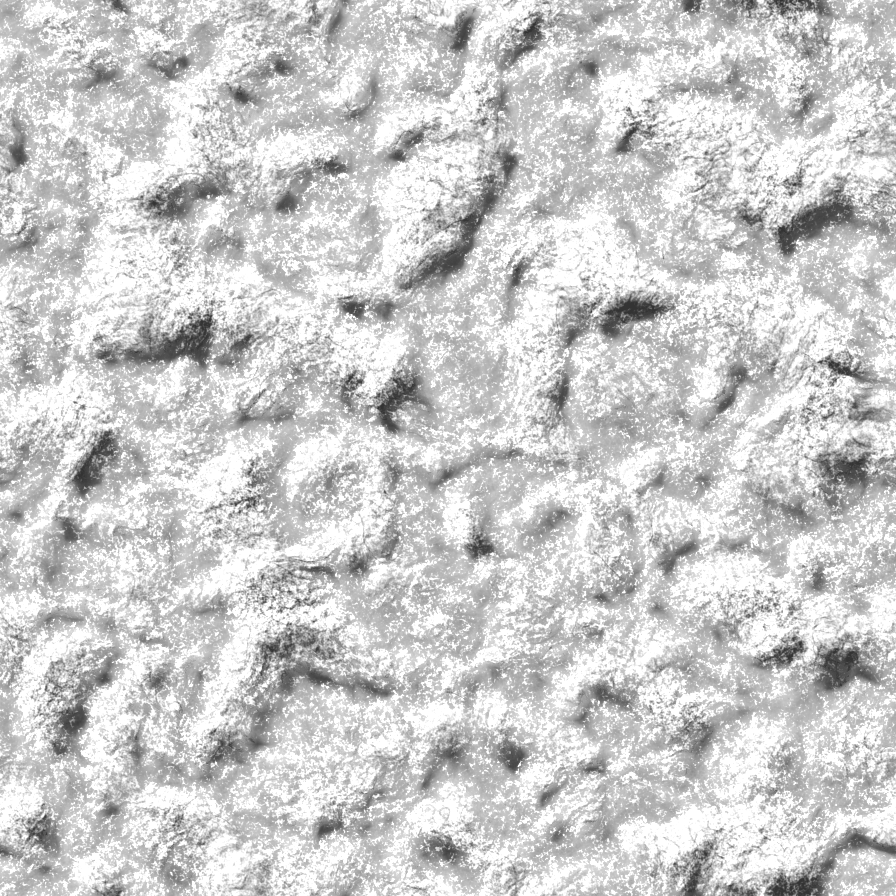
Write a Shadertoy shader that draws this texture.

```glsl
// Weathered pale rock: ragged white lumps above smooth grey hollows.
// Wrapped gradient noise builds warped, billowed lumps lit from the upper left,
// then speckled grit and broken fissures are laid over the rock only.

const float TAU = 6.28318531;

// Integer rotation of the canvas: tiles exactly and hides the lattice axes.
const mat2  GRID = mat2(7.0, -3.0, 3.0, 7.0);
const mat2  GRID_ADJUGATE = mat2(7.0, 3.0, -3.0, 7.0);
const float GRID_DET = 58.0;

const vec2  LIGHT = vec2(-0.6, 0.8);
const int   BROAD_OCTAVES = 3;
const int   FINE_OCTAVES = 6;
const float GAIN = 0.55;
const float BILLOW = 0.5;
const float WARP_BROAD = 0.025;
const float WARP_FINE = 0.006;

const float ROCK_TONE = 0.87;
const float HOLLOW_TONE = 0.75;
const float BROAD_STEP = 0.024;
const float BROAD_CONTRAST = 0.36;
const float FINE_STEP = 0.003;
const float FINE_CONTRAST = 0.0068;
const float GRIT_CONTRAST = 0.20;
const float GRIT_RAGGED = 0.30;
const float HOLLOW_GRAIN = 0.14;
const float SHADOW_DEPTH = 0.22;
const float CRACK_DEPTH = 0.20;
const float BRIGHTEST = 1.06;
const float DARKEST = 0.20;
const float TOE = 0.22;

// Unit gradient of a lattice cell; equal cells of neighbouring tiles share a key.
vec2 cellGradient(vec2 cell, float scale, uint seed) {
    vec2 key = floor(mod(GRID_ADJUGATE * cell + 0.5, GRID_DET * scale));
    uint h = uint(key.x) * 1597334673u ^ uint(key.y) * 3812015801u ^ (seed * 40503u + 977u);
    h ^= h >> 15;
    h *= 2246822519u;
    h ^= h >> 13;
    h *= 3266489917u;
    h ^= h >> 16;
    float angle = float(h & 65535u) * TAU / 65536.0;
    return vec2(cos(angle), sin(angle));
}

// Gradient noise of about -1 to 1 that repeats over the unit square.
float noise(vec2 p, float scale, uint seed) {
    vec2 x = scale * (GRID * p) + vec2(0.37, 0.61) * float(seed);
    vec2 cell = floor(x);
    vec2 f = x - cell;
    vec2 w = f * f * f * (f * (f * 6.0 - 15.0) + 10.0);
    vec2 o = vec2(1.0, 0.0);
    float a = dot(cellGradient(cell, scale, seed), f);
    float b = dot(cellGradient(cell + o.xy, scale, seed), f - o.xy);
    float c = dot(cellGradient(cell + o.yx, scale, seed), f - o.yx);
    float d = dot(cellGradient(cell + o.xx, scale, seed), f - o.xx);
    return 1.4 * mix(mix(a, b, w.x), mix(c, d, w.x), w.y);
}

vec2 warp(vec2 p) {
    vec2 broad = vec2(noise(p, 1.0, 11u), noise(p, 1.0, 12u));
    vec2 fine = vec2(noise(p, 5.0, 13u), noise(p, 5.0, 14u));
    return p + WARP_BROAD * broad + WARP_FINE * fine;
}

// Rounded lumps parted by creases.
float height(vec2 p, int octaves) {
    float sum = 0.0, amplitude = 1.0, scale = 1.0;
    for (int i = 0; i < octaves; i++) {
        float n = noise(p, scale, uint(i + 1));
        sum += amplitude * mix(n, 2.0 * abs(n) - 0.5, BILLOW);
        amplitude *= GAIN;
        scale *= 2.0;
    }
    return sum;
}

// Speckle without direction.
float grit(vec2 p) {
    return noise(p, 15.0, 41u) + noise(p, 31.0, 42u) + noise(p, 57.0, 43u);
}

// Thin broken fissures along the zero lines of a noise.
float cracks(vec2 p, float scale, float width, uint seed) {
    float line = 1.0 - smoothstep(0.0, width, abs(noise(p, scale, seed)));
    return line * smoothstep(0.0, 0.4, noise(p, 2.0, seed + 1u));
}

void mainImage(out vec4 fragColor, in vec2 fragCoord) {
    vec2 p = fragCoord / iResolution.xy;
    vec2 q = warp(p);

    // Relief: positive where the surface faces the light
    float surface = height(q, FINE_OCTAVES);
    float facets = (surface - height(q + LIGHT * FINE_STEP, FINE_OCTAVES)) / FINE_STEP;
    float relief = height(q, BROAD_OCTAVES)
                 - height(q + LIGHT * BROAD_STEP, BROAD_OCTAVES);

    // Ragged rock above smooth hollows
    float speckle = grit(p);
    float rock = smoothstep(-0.32, 0.08, surface + GRIT_RAGGED * speckle);
    float grain = mix(HOLLOW_GRAIN, 1.0, rock);
    float roughness = clamp(1.0 + 0.8 * noise(p, 2.0, 31u), 0.5, 1.6);

    // Lit form
    float tone = mix(HOLLOW_TONE, ROCK_TONE, rock);
    tone += BROAD_CONTRAST * relief + FINE_CONTRAST * grain * facets;
    tone -= SHADOW_DEPTH * smoothstep(0.2, 0.6, -relief);
    tone = min(tone, BRIGHTEST);

    // Surface marks
    tone += GRIT_CONTRAST * grain * roughness * speckle;
    tone -= CRACK_DEPTH * rock * (cracks(q, 3.0, 0.07, 21u) + cracks(p, 7.0, 0.14, 23u));

    // Soft toe keeps the shadows open
    float blend = max(TOE - abs(tone - DARKEST), 0.0) / TOE;
    tone = max(tone, DARKEST) + 0.25 * TOE * blend * blend;
    fragColor = vec4(vec3(min(tone, 1.0)), 1.0);
}
```
